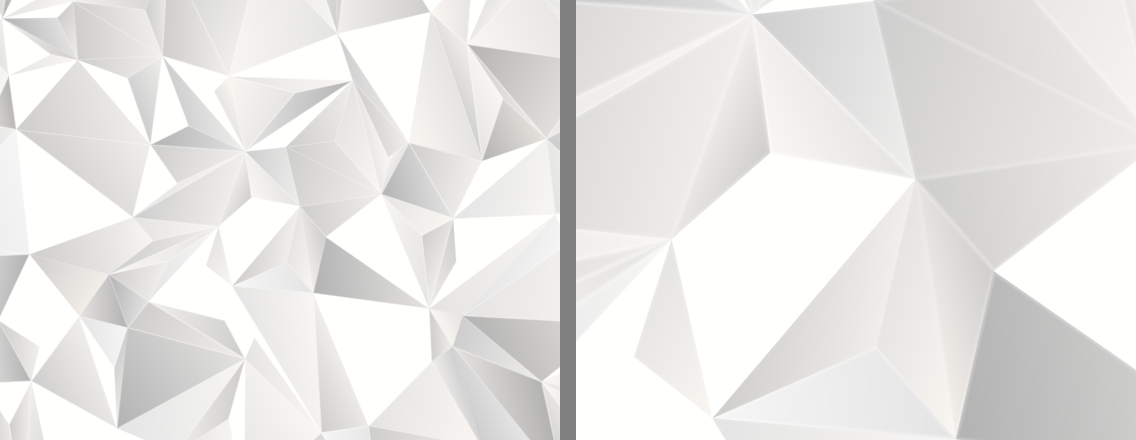
Left, the full canvas; right, a detail of the centre.
A WebGL 1 fragment shader for this background:

```glsl
precision highp float;
// Pale faceted paper: an irregular triangle mesh with a soft gradient on each facet.

uniform vec2 u_resolution;

float hash(vec2 p) {
    vec3 q = fract(vec3(p.xyx) * vec3(0.1031, 0.1030, 0.0973));
    q += dot(q, q.yzx + 33.33);
    return fract((q.x + q.y) * q.z);
}

float cross2(vec2 a, vec2 b) {
    return a.x * b.y - a.y * b.x;
}

float signedArea(vec2 a, vec2 b, vec2 c) {
    return 0.5 * cross2(b - a, c - a);
}

// Distance to the line ab, positive on its left
float sideDistance(vec2 p, vec2 a, vec2 b) {
    return cross2(b - a, p - a) / max(length(b - a), 0.0001);
}

// One mesh point, kept inside its own cell
vec2 meshPoint(vec2 cell) {
    vec2 jitter = vec2(hash(cell + 11.7), hash(cell + 47.3));
    return cell + 0.04 + 0.92 * jitter;
}

// Facet colour, from the dark end (t = 0) to the light end (t = 1)
vec3 facetColor(float t, vec2 seed) {
    float kind = hash(seed + 3.1);
    if (kind < 0.23) return vec3(1.0, 1.0, 0.995);
    vec2 tones = vec2(0.70, 0.89);
    if (kind < 0.88) tones = vec2(0.805, 0.935);
    if (kind < 0.59) tones = vec2(0.895, 0.965);
    float warmth = hash(seed + 8.9) * (0.3 + 0.9 * t);
    return mix(tones.x, tones.y, t) + vec3(0.012, 0.0, -0.016) * warmth;
}

// Adds a triangle as premultiplied colour and coverage
vec4 facet(vec2 p, vec2 a, vec2 b, vec2 c, vec2 seed, float pixel) {
    float d = min(sideDistance(p, a, b), min(sideDistance(p, b, c), sideDistance(p, c, a)));
    float coverage = clamp(0.5 + d / pixel, 0.0, 1.0);

    // Gradients run mostly sideways, usually darker on the left
    float angle = 0.3 + 1.1 * (hash(seed + 21.3) - 0.5);
    vec2 axis = vec2(cos(angle), sin(angle));
    if (hash(seed + 5.7) < 0.3) axis = -axis;
    vec3 along = vec3(dot(a, axis), dot(b, axis), dot(c, axis));
    float low = min(along.x, min(along.y, along.z));
    float high = max(along.x, max(along.y, along.z));
    float t = clamp((dot(p, axis) - low) / max(high - low, 0.001), 0.0, 1.0);

    // Thin bright fold along some borders
    float fold = 0.5 * hash(seed + 14.9) * (1.0 - smoothstep(0.0, 0.018, d));
    vec3 color = mix(facetColor(t, seed), vec3(1.0), fold);
    return vec4(color, 1.0) * coverage;
}

// Draws a triangle whole or broken into three around an inner point
vec4 brokenFacet(vec2 p, vec2 a, vec2 b, vec2 c, vec2 seed, float pixel) {
    if (hash(seed + 61.1) > 0.27 || signedArea(a, b, c) < 0.25) {
        return facet(p, a, b, c, seed, pixel);
    }
    vec3 weight = 0.25 + vec3(hash(seed + 1.3), hash(seed + 2.6), hash(seed + 4.2));
    vec2 inner = (a * weight.x + b * weight.y + c * weight.z) / dot(weight, vec3(1.0));
    return facet(p, a, b, inner, seed + 101.0, pixel)
         + facet(p, b, c, inner, seed + 202.0, pixel)
         + facet(p, c, a, inner, seed + 303.0, pixel);
}

// Splits a cell of four mesh points along a diagonal that lies inside it
vec4 meshCell(vec2 p, vec2 cell, float pixel) {
    vec2 a = meshPoint(cell);
    vec2 b = meshPoint(cell + vec2(1.0, 0.0));
    vec2 c = meshPoint(cell + vec2(1.0, 1.0));
    vec2 d = meshPoint(cell + vec2(0.0, 1.0));
    float fitAC = min(signedArea(a, b, c), signedArea(a, c, d));
    float fitBD = min(signedArea(a, b, d), signedArea(b, c, d));
    bool useAC = fitAC > fitBD;
    if (min(fitAC, fitBD) > 0.1) useAC = hash(cell + 71.9) < 0.5;

    vec2 first = cell + vec2(0.37, 9.13);
    vec2 second = cell + vec2(57.61, 23.29);
    if (useAC) {
        return brokenFacet(p, a, b, c, first, pixel) + brokenFacet(p, a, c, d, second, pixel);
    }
    return brokenFacet(p, a, b, d, first, pixel) + brokenFacet(p, b, c, d, second, pixel);
}

void main() {
    // Tilted mesh space, offset to keep cell numbers positive
    vec2 uv = gl_FragCoord.xy / u_resolution.y;
    float scale = 5.5;
    vec2 p = mat2(cos(0.3), sin(0.3), -sin(0.3), cos(0.3)) * uv * scale + 20.0;
    float pixel = 1.2 * scale / u_resolution.y;

    vec4 total = vec4(0.0);
    for (int y = -1; y <= 0; y++) {
        for (int x = -1; x <= 0; x++) {
            total += meshCell(p, floor(p) + vec2(float(x), float(y)), pixel);
        }
    }
    gl_FragColor = vec4(total.rgb / max(total.a, 0.001), 1.0);
}
```
